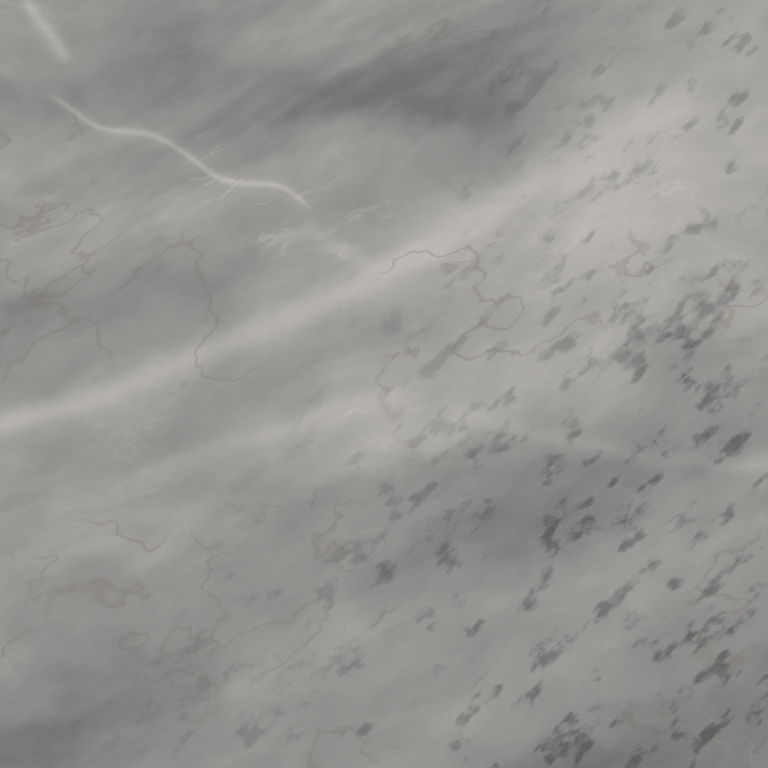
This texture is drawn by a three.js fragment shader. Its source:

```glsl
// Honed grey marble: soft clouded tones, stretched along a rising diagonal,
// crossed by broad pale veins, a thin winding vein, faint hairlines and dark flecks.
// Tone is summed from warped blobs and fbm noise, then mapped to warm greys.
varying vec2 vUv;

const vec3 SLATE = vec3(0.37, 0.372, 0.375);
const vec3 ASH = vec3(0.585, 0.582, 0.572);
const vec3 PEARL = vec3(0.735, 0.722, 0.705);
const vec3 RUST = vec3(0.47, 0.435, 0.41);
const float GRAIN_ANGLE = 0.42;

float hash(vec2 p) {
  vec3 q = fract(vec3(p.xyx) * 0.1031);
  q += dot(q, q.yzx + 33.33);
  return fract((q.x + q.y) * q.z);
}

float noise(vec2 p) {
  vec2 i = floor(p), f = fract(p);
  f = f * f * f * (f * (f * 6.0 - 15.0) + 10.0);
  float low = mix(hash(i), hash(i + vec2(1.0, 0.0)), f.x);
  float high = mix(hash(i + vec2(0.0, 1.0)), hash(i + vec2(1.0, 1.0)), f.x);
  return mix(low, high, f.y);
}

vec2 rotate(vec2 p, float angle) {
  float c = cos(angle), s = sin(angle);
  return vec2(c * p.x + s * p.y, c * p.y - s * p.x);
}

float fbm(vec2 p) {
  float sum = 0.0, gain = 0.5;
  for (int i = 0; i < 5; i++) {
    sum += gain * noise(p);
    p = rotate(p, 0.35) * 2.03 + 17.3;
    gain *= 0.5;
  }
  return sum / 0.97;
}

// Soft tilted ellipse, 1 at its centre.
float blob(vec2 p, vec2 centre, vec2 size, float angle) {
  vec2 q = rotate(p - centre, angle) / size;
  return exp(-dot(q, q));
}

// Bell profile around zero.
float bell(float d, float width) {
  return exp(-d * d / (width * width));
}

// 1 between two limits, with soft ends.
float span(float x, float start, float end, float soft) {
  return smoothstep(start - soft, start + soft, x) * (1.0 - smoothstep(end - soft, end + soft, x));
}

// Thin contour line of a noise field.
float hairline(vec2 p, float width) {
  return bell(fbm(p) - 0.5, width);
}

// Large light and dark regions.
float clouds(vec2 p) {
  float t = 0.0;
  t += 0.075 * blob(p, vec2(0.85, 0.80), vec2(0.34, 0.24), 0.4);
  t += 0.050 * blob(p, vec2(0.62, 0.53), vec2(0.34, 0.10), 0.3);
  t += 0.050 * blob(p, vec2(0.33, 0.12), vec2(0.28, 0.08), 0.45);
  t += 0.040 * blob(p, vec2(0.12, 0.74), vec2(0.25, 0.06), -0.15);
  t += 0.045 * blob(p, vec2(0.08, 0.30), vec2(0.22, 0.07), 0.3);
  t -= 0.090 * blob(p, vec2(0.44, 0.89), vec2(0.19, 0.05), -0.08);
  t -= 0.055 * blob(p, vec2(0.62, 0.92), vec2(0.13, 0.08), 0.5);
  t -= 0.090 * blob(p, vec2(0.06, 0.58), vec2(0.25, 0.08), 0.1);
  t -= 0.085 * blob(p, vec2(0.70, 0.32), vec2(0.30, 0.10), 0.3);
  t -= 0.060 * blob(p, vec2(1.00, 0.48), vec2(0.14, 0.07), 0.4);
  t -= 0.150 * blob(p, vec2(0.05, 0.05), vec2(0.26, 0.10), 0.2);
  t -= 0.100 * blob(p, vec2(0.90, 0.03), vec2(0.30, 0.12), 0.4);
  return t;
}

// Broad diagonal veins with feathered sides.
float broadVeins(vec2 p, float wobble) {
  float main = p.y - (0.447 + 0.29 * p.x + 0.22 * p.x * p.x) - 0.025 * wobble;
  float v = 0.085 * bell(main, 0.019 + 0.012 * p.x) * (1.0 - smoothstep(0.5, 0.98, p.x));
  v += 0.035 * bell(main + 0.012, 0.05);
  float lower = p.y - (0.32 + 0.32 * p.x) - 0.03 * wobble;
  v += 0.055 * bell(lower, 0.018) * span(p.x, 0.16, 0.52, 0.09);
  float right = p.y - (0.40 + 0.35 * (1.0 - p.x) * (1.0 - p.x)) - 0.03 * wobble;
  v += 0.04 * bell(right, 0.011) * span(p.x, 0.62, 1.1, 0.1);
  float spur = p.y - (0.90 - 0.50 * p.x) - 0.02 * wobble;
  return v + 0.055 * bell(spur, 0.013) * span(p.x, 0.41, 0.49, 0.03);
}

// Crisp winding vein and the short streak in the upper left.
float thinVeins(vec2 p, float wobble) {
  float path = 0.898 - 0.42 * p.x - 0.010 * cos(39.0 * (p.x - 0.13));
  float d = p.y - path - 0.016 * wobble;
  float v = (0.075 * bell(d, 0.0045) + 0.03 * bell(d, 0.012)) * span(p.x, 0.07, 0.40, 0.012);
  float streak = p.y - (1.03 - 1.15 * p.x) - 0.02 * wobble;
  return v + 0.085 * bell(streak, 0.015) * span(p.x, 0.03, 0.088, 0.012);
}

void main() {
  vec2 p = vUv;
  vec2 warp = vec2(fbm(p * 5.0 + 3.1), fbm(p * 5.0 + 41.7)) - 0.5;
  vec2 along = rotate(p + 0.08 * warp, GRAIN_ANGLE - 0.35 * smoothstep(0.5, 0.9, p.y - 0.6 * p.x));
  float wobble = fbm(p * 9.0 + 8.0) - 0.5;

  // Clouds, streaks and fine mottling
  float tone = 0.59 + clouds(p + 0.16 * warp);
  tone += 0.16 * (fbm(along * vec2(3.0, 9.0) + 5.0) - 0.5);
  tone += 0.08 * (fbm(along * vec2(14.0, 28.0) + 60.0) - 0.5);

  // Dark flecks, densest on the lower right
  float flecks = smoothstep(0.58, 0.82, fbm(rotate(p, 0.75) * vec2(26.0, 52.0)));
  tone -= 0.13 * flecks * smoothstep(0.45, 1.15, p.x + 0.5 * (1.0 - p.y));

  // Veins and pale scratches
  tone += broadVeins(p, wobble) + thinVeins(p, wobble);
  float patches = smoothstep(0.5, 0.68, fbm(p * 6.0 + 90.0));
  float upperLeft = blob(p, vec2(0.25, 0.74), vec2(0.32, 0.20), 0.0);
  tone += 0.05 * hairline(along * vec2(5.0, 14.0) + 23.0, 0.012) * patches * (0.35 + upperLeft);
  tone += 0.008 * (noise(p * 256.0) - 0.5);

  // Warm grey ramp with faint rusty threads
  vec3 colour = mix(SLATE, ASH, smoothstep(0.0, 1.0, (tone - 0.37) / 0.215) * 0.3 + clamp((tone - 0.37) / 0.215, 0.0, 1.0) * 0.7);
  colour = mix(colour, PEARL, clamp((tone - 0.585) / 0.15, 0.0, 1.0));
  float rust = hairline(along * vec2(7.0, 11.0) + 70.0, 0.016) * smoothstep(0.48, 0.66, fbm(p * 5.0 + 130.0));
  gl_FragColor = vec4(mix(colour, RUST, 0.28 * rust), 1.0);
}
```
